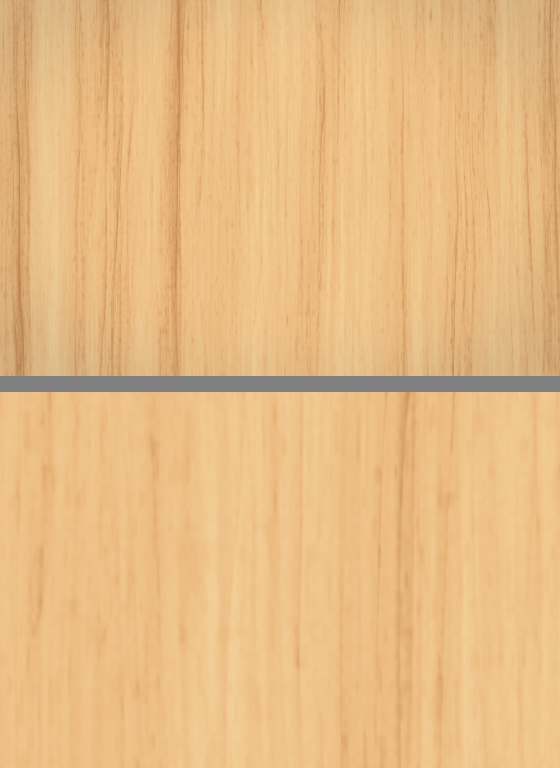
Top, the full canvas; bottom, a detail of the centre.
A WebGL 2 fragment shader for this texture:

```glsl
#version 300 es
precision highp float;
// Pale wood veneer with upright grain: spaced warm bands, long fine streaks,
// thin wavering growth lines, short pores and a few small knots. Stretched
// value noise sets one tone, which is then mapped to a three-colour ramp.

uniform vec2 u_resolution;
out vec4 fragColor;

const vec3 PALE = vec3(0.948, 0.804, 0.588);
const vec3 WARM = vec3(0.922, 0.730, 0.500);
const vec3 DEEP = vec3(0.812, 0.585, 0.365);
const float TURN = 6.2832;
const int KNOTS = 9;

// Integer hash of a lattice cell, result in 0..1
float hash(vec2 cell, float seed) {
  uvec3 q = uvec3(ivec3(vec3(cell, seed)));
  uint h = q.x * 0x9E3779B1u ^ q.y * 0x85EBCA77u ^ q.z * 0xC2B2AE3Du;
  h = (h ^ (h >> 15)) * 0x2C1B3C6Du;
  h = (h ^ (h >> 12)) * 0x297A2D39u;
  h ^= h >> 15;
  return float(h >> 8) / 16777216.0;
}

float noise(vec2 p, float seed) {
  vec2 i = floor(p), f = fract(p);
  f = f * f * (3.0 - 2.0 * f);
  float low = mix(hash(i, seed), hash(i + vec2(1, 0), seed), f.x);
  float high = mix(hash(i + vec2(0, 1), seed), hash(i + vec2(1, 1), seed), f.x);
  return mix(low, high, f.y);
}

float fbm(vec2 p, float seed) {
  float sum = 0.0, gain = 0.53;
  for (int k = 0; k < 4; k++) {
    sum += gain * noise(p, seed + float(k));
    p = p * vec2(2.1, 1.5) + 7.3;
    gain *= 0.5;
  }
  return sum;
}

// Roughly even warm bands, broken up by noise
float warmBands(vec2 p, float density) {
  float phase = p.x * density - 1.1 + 0.8 * (noise(vec2(p.x * 5.0, p.y * 0.5), 19.0) - 0.5);
  float wave = 0.5 + 0.5 * cos(TURN * phase);
  float patches = smoothstep(0.25, 0.75, fbm(vec2(p.x * 13.0, p.y * 0.35), 23.0));
  return mix(wave * wave, patches, 0.52);
}

// Thin lines with a soft shadow on one side, each fading in and out
float growthLines(vec2 p, float density, float sway, float seed) {
  float phase = p.x * density + sway * fbm(vec2(p.x * 6.0, p.y * 1.4), seed);
  float ramp = fract(phase);
  float width = clamp(density * 0.0035, 0.06, 0.4);
  float line = pow(ramp, 5.0) * (1.0 - smoothstep(1.0 - width, 1.0, ramp));
  float id = floor(phase);
  float fade = smoothstep(0.25, 0.75, noise(vec2(id * 3.7, p.y * 2.0), seed + 5.0));
  return line * hash(vec2(id, 3.0), seed) * mix(0.25, 1.0, fade);
}

// Returns the sideways grain shift in x and the knot darkness in y
vec2 knots(vec2 p, float aspect, float seed) {
  vec2 result = vec2(0.0);
  for (int k = 0; k < KNOTS; k++) {
    float id = float(k);
    vec2 centre = vec2((id + hash(vec2(id, 1), seed)) * aspect / float(KNOTS),
                       hash(vec2(id, 2), seed));
    vec2 d = (p - centre) / vec2(0.018, 0.080);
    float size = mix(0.3, 1.0, hash(vec2(id, 4), seed));
    result.x -= 0.010 * size * d.x * exp(-dot(d, d));
    vec2 core = d * vec2(6.0, 4.0);
    result.y += size * exp(-dot(core, core));
  }
  return result;
}

float woodTone(vec2 p, float aspect) {
  vec2 knot = knots(p, aspect, 61.0);

  // Gentle sideways drift of the whole grain
  float drift = 0.026 * (fbm(vec2(p.x * 4.0, p.y * 1.5), 11.0) - 0.5)
              + 0.004 * (noise(vec2(p.x * 14.0, p.y * 7.0), 17.0) - 0.5);
  vec2 g = vec2(p.x + drift + knot.x, p.y);

  float band = warmBands(g, 4.7);
  float streak = fbm(vec2(g.x * 46.0, g.y * 0.6), 31.0) - 0.5;
  float fibre = noise(vec2(g.x * 120.0, g.y * 2.2), 37.0) - 0.5;
  float hair = noise(vec2(g.x * 215.0, g.y * 8.0), 39.0) - 0.5;
  float pore = smoothstep(0.60, 0.95, noise(vec2(g.x * 200.0, g.y * 42.0), 41.0));
  float speckle = noise(p * vec2(270.0, 150.0), 43.0) - 0.5;

  // Growth lines gather in the darker bands
  float lines = growthLines(g, 27.0, 3.0, 47.0)
              + growthLines(g, 48.0, 5.0, 53.0)
              + 0.8 * growthLines(g, 85.0, 7.0, 71.0);

  return 0.10 + 0.56 * band + 0.50 * streak + 0.19 * fibre + 0.19 * hair
       + 0.16 * pore + 0.13 * speckle
       + lines * mix(0.38, 1.0, band) + 0.40 * knot.y;
}

vec3 woodColour(float tone) {
  vec3 light = mix(PALE, WARM, clamp(tone * 2.0, -0.2, 1.0));
  return mix(light, DEEP, clamp(tone * 2.0 - 1.0, 0.0, 1.2));
}

void main() {
  vec2 uv = gl_FragCoord.xy / u_resolution;
  float aspect = u_resolution.x / u_resolution.y;
  vec3 colour = woodColour(woodTone(vec2(uv.x * aspect, uv.y), aspect));

  // Light falls off softly towards the corners
  vec2 fromCentre = uv * 2.0 - 1.0;
  float falloff = smoothstep(0.35, 1.8, dot(fromCentre, fromCentre));
  colour *= 1.0 - falloff * vec3(0.090, 0.075, 0.055);

  fragColor = vec4(colour, 1.0);
}
```
